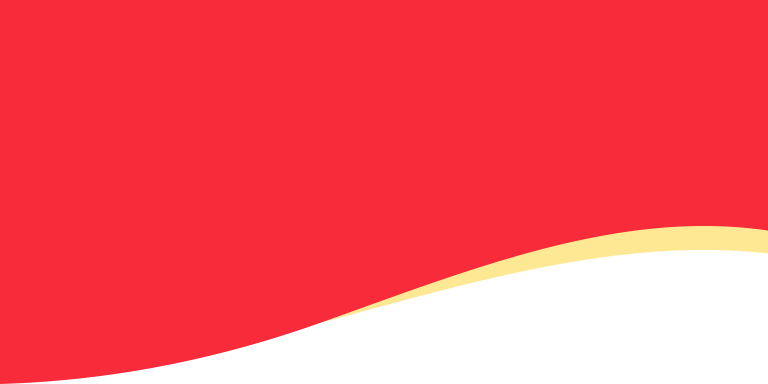
Reproduce this background procedurally as a Shadertoy shader.

```glsl
#define RED vec3(0.973, 0.169, 0.231)
#define CREAM vec3(1.0, 0.910, 0.580)
#define WHITE vec3(1.0)
#define SPLIT vec2(0.8333, 0.159)
#define CREST vec2(1.8333, 0.4115)
#define LOWER_CREST vec2(1.8333, 0.349)
#define START_SLOPE 0.03
#define SPLIT_SLOPE 0.355
#define LOWER_SLOPE 0.267

// Height at x of the cubic through a and b with the given end slopes.
float hermite(float x, vec2 a, vec2 b, float slopeA, float slopeB) {
    float width = b.x - a.x;
    float t = (x - a.x) / width;
    float s = 1.0 - t;
    float rise = (b.y - a.y) * t * t * (3.0 - 2.0 * t);
    return a.y + rise + width * t * s * (slopeA * s - slopeB * t);
}

// Antialiased area under a curve.
float below(float y, float curve, float pixel) {
    return clamp(0.5 + (curve - y) / pixel, 0.0, 1.0);
}

void mainImage(out vec4 fragColor, in vec2 fragCoord) {
    // The canvas spans 2 by 1 units.
    vec2 p = fragCoord / iResolution.xy * vec2(2.0, 1.0);
    float pixel = 1.0 / iResolution.y;

    // Both waves share the left stretch and part at the split.
    float upper = hermite(p.x, vec2(0.0), SPLIT, START_SLOPE, SPLIT_SLOPE);
    float lower = upper;
    if (p.x > SPLIT.x) {
        upper = hermite(p.x, SPLIT, CREST, SPLIT_SLOPE, 0.0);
        lower = hermite(p.x, SPLIT, LOWER_CREST, LOWER_SLOPE, 0.0);
    }

    // Layers from back to front; the cream band fades in from the split.
    float whiteArea = below(p.y, lower, pixel);
    float bandArea = max(below(p.y, upper, pixel) - whiteArea, 0.0);
    vec3 color = RED * (1.0 - whiteArea - bandArea) + CREAM * bandArea + WHITE * whiteArea;
    fragColor = vec4(color, 1.0);
}
```
